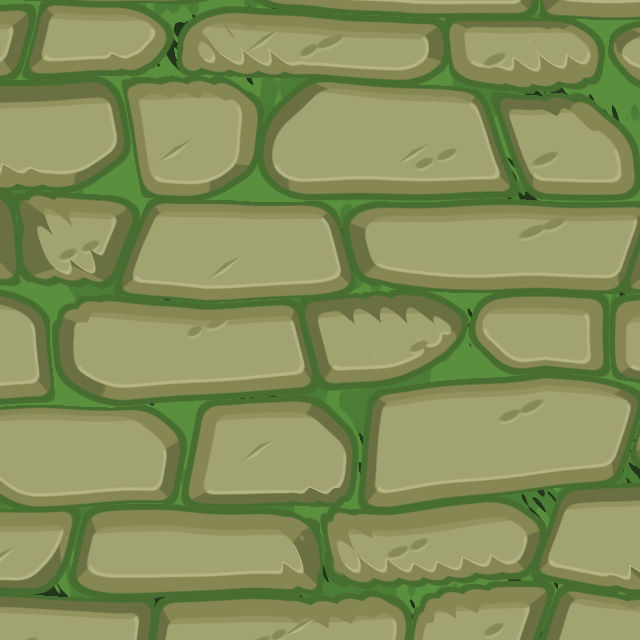
Reproduce this texture procedurally as a Shadertoy shader.

```glsl
float hash(vec2 p) {
    vec3 q = fract(vec3(p.xyx) * 0.1031);
    q += dot(q, q.yzx + 33.33);
    return fract((q.x + q.y) * q.z);
}

float pick(vec2 id, float k) { return hash(id + vec2(37.0, 17.0) * k); }

float cornerSlope(vec2 cell, vec2 offset) {
    float a = 6.2832 * hash(cell + 71.0);
    return dot(vec2(cos(a), sin(a)), offset);
}

float gradientNoise(vec2 p) {
    vec2 i = floor(p), f = p - i, u = f * f * (3.0 - 2.0 * f), e = vec2(1, 0);
    return mix(mix(cornerSlope(i, f), cornerSlope(i + e, f - e), u.x),
               mix(cornerSlope(i + e.yx, f - e.yx), cornerSlope(i + 1.0, f - 1.0), u.x), u.y);
}

float smoothMin(float a, float b, float r) {
    float h = max(r - abs(a - b), 0.0) / r;
    return min(a, b) - 0.25 * h * h * r;
}

// Height of the bent seam below a row
float seam(float x, float row) {
    float s = x * 3.0 + hash(vec2(row, 5.0)), k = floor(s);
    float bend = mix(hash(vec2(k, row + 40.0)), hash(vec2(k + 1.0, row + 40.0)), s - k);
    return (row + 0.5 * (bend - 0.5)) / 6.5;
}

// Position of the leaning joint left of a stone
float joint(vec2 id, float y) {
    float x = id.x + 0.5 * mod(id.y, 2.0) + 0.72 * (pick(id, 1.0) - 0.5);
    return x / 3.2 + (pick(id, 2.0) - 0.5) * 0.8 * (y - (id.y + 0.5) / 6.5);
}

void mainImage(out vec4 fragColor, in vec2 fragCoord) {
    float px = 1.0 / iResolution.y;
    vec2 p = fragCoord * px + 3.0;
    p += 0.008 * vec2(gradientNoise(p * 8.0), gradientNoise(p * 8.0 + 50.0));

    // Find the stone
    vec2 id, e = vec2(1, 0);
    id.y = floor(p.y * 6.5);
    id.y += step(seam(p.x, id.y + 1.0), p.y) - step(p.y, seam(p.x, id.y));
    id.x = floor(p.x * 3.2 - 0.5 * mod(id.y, 2.0));
    id.x += step(joint(id + e, p.y), p.x) - step(p.x, joint(id, p.y));

    float midY = (id.y + 0.5) / 6.5;
    vec2 lo = vec2(joint(id, midY), 0), hi = vec2(joint(id + e, midY), 0);
    float midX = 0.5 * (lo.x + hi.x);
    lo.y = seam(midX, id.y);
    hi.y = seam(midX, id.y + 1.0);
    vec2 center = 0.5 * (lo + hi), extent = 0.5 * (hi - lo);

    // Edges: bottom, top, left, right, then two cut corners
    float edge[6], bevel[6], weight[6];
    float small = 0.022 * smoothstep(0.2, 0.1, hi.x - lo.x);
    edge[0] = p.y - seam(p.x, id.y) - small;
    edge[1] = seam(p.x, id.y + 1.0) - p.y - small;
    edge[2] = p.x - joint(id, p.y);
    edge[3] = joint(id + e, p.y) - p.x;
    for (int k = 4; k < 6; k++) {
        float f = float(k);
        vec2 side = vec2(pick(id, f) < 0.5 ? -1.0 : 1.0, k == 4 ? -1.0 : 1.0);
        vec2 n = normalize(side * vec2(mix(0.35, 1.1, pick(id, f + 2.0)), 1.0));
        edge[k] = dot(n, center + side * extent - p) - pick(id, f + 4.0) * 0.75 * min(extent.x, extent.y);
    }

    // Rounded body, inner face and nearest bevel
    float body = 1.0, face = 1.0, nearest = 100.0;
    for (int k = 0; k < 6; k++) {
        float f = float(k);
        edge[k] -= mix(0.004, 0.014, pick(id, f + 20.0));
        bevel[k] = mix(0.008, 0.026, pick(id, f + 30.0));
        body = smoothMin(body, edge[k], 0.024);
        face = smoothMin(face, edge[k] - bevel[k], 0.018);
        nearest = min(nearest, edge[k] / bevel[k]);
    }
    float tooth = abs(fract((p.x + 0.7 * p.y) * 24.0) - 0.5) * 2.0;
    float chip = smoothstep(0.18, 0.34, gradientNoise(p * 5.0)) * tooth * tooth;
    body -= 0.006 * chip;
    face -= 0.024 * chip;

    // Shade of each bevel, blended over one pixel at the mitres
    float total = 0.0, shade = 0.0;
    for (int k = 0; k < 6; k++) {
        float dark = k == 0 ? 0.1 : k == 1 ? 0.42 : k < 4 ? 0.68 : 0.4;
        weight[k] = exp(-40.0 * (edge[k] / bevel[k] - nearest));
        total += weight[k];
        shade += weight[k] * step(pick(id, float(k) + 40.0), dark);
    }
    vec3 bevelColor = mix(vec3(0.53, 0.53, 0.33), vec3(0.42, 0.44, 0.26), shade / total);

    // Flat face with a shaded top and a lit lower rim
    vec3 faceColor = vec3(0.63, 0.64, 0.44);
    float topBand = smoothstep(px, -px, edge[1] - bevel[1] - 0.009);
    faceColor = mix(faceColor, vec3(0.575, 0.575, 0.375), topBand);
    float lit = (weight[0] + 0.8 * weight[3] + weight[4]) / total;
    faceColor = mix(faceColor, vec3(0.71, 0.71, 0.52), lit * smoothstep(px, -px, face - 0.005));

    // Pits and a scratch
    vec2 spot = center + extent * 0.9 * (vec2(pick(id, 50.0), pick(id, 51.0)) - 0.5);
    for (int k = 0; k < 2; k++) {
        vec2 q = p - spot - float(k) * vec2(0.034, 0.014);
        q.y -= 0.4 * q.x;
        vec2 size = vec2(mix(0.009, 0.021, pick(id, float(k) + 52.0)), 0.007);
        float here = step(0.4 + 0.2 * float(k), pick(id, 54.0));
        float glint = (length((q + vec2(-0.001, 0.005)) / size) - 1.0) * 0.007;
        float pit = (length(q / size) - 1.0) * 0.007;
        faceColor = mix(faceColor, vec3(0.68, 0.69, 0.49), here * smoothstep(px, -px, glint));
        faceColor = mix(faceColor, vec3(0.53, 0.54, 0.34), here * smoothstep(px, -px, pit));
    }
    vec2 q = p - center + extent * 0.8 * (vec2(pick(id, 55.0), pick(id, 56.0)) - 0.5);
    float across = q.y - 0.7 * q.x;
    float scratch = abs(across) - 0.007 * (1.0 - abs(q.x) / 0.026);
    vec3 scratchColor = mix(vec3(0.70, 0.71, 0.51), vec3(0.53, 0.54, 0.34), smoothstep(-px, px, across));
    faceColor = mix(faceColor, scratchColor, step(0.6, pick(id, 57.0)) * smoothstep(px, -px, scratch));

    // Grass patches, dark tufts and the rim around each stone
    float patches = gradientNoise(p * 6.0 + 9.0) + 0.3 * gradientNoise(p * vec2(45, 18));
    vec3 color = mix(vec3(0.30, 0.49, 0.21), vec3(0.35, 0.56, 0.24), smoothstep(-0.07, -0.03, patches));
    float blades = gradientNoise(p * 9.0 + 20.0) + 0.5 * gradientNoise(vec2(p.x + 0.5 * p.y, p.y * 0.4) * 90.0);
    color = mix(color, vec3(0.13, 0.21, 0.10), smoothstep(0.36, 0.40, blades));
    color = mix(color, vec3(0.28, 0.43, 0.19), smoothstep(-px, px, body + 0.010));

    color = mix(color, bevelColor, smoothstep(-px, px, body));
    color = mix(color, faceColor, smoothstep(-px, px, face));
    fragColor = vec4(color, 1.0);
}
```
